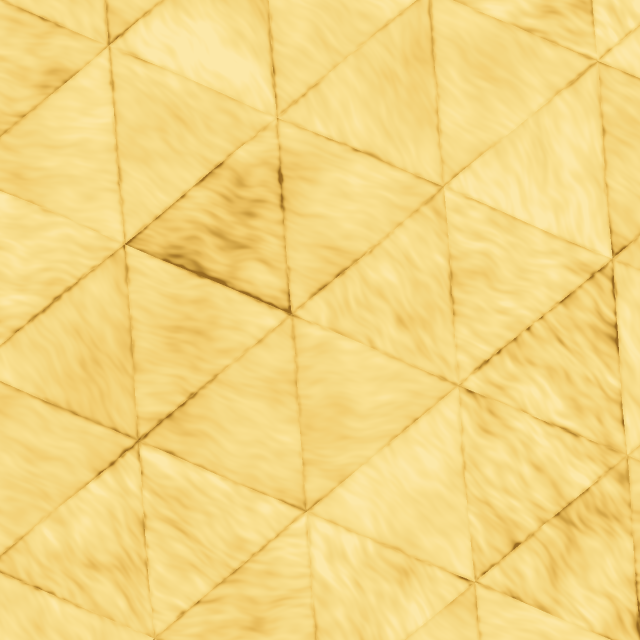
This texture is drawn by a Shadertoy shader. Its source:

```glsl
// Lattice of seams: two edge vectors and one vertex, in canvas units
const vec2 EDGE_A = vec2(0.2617, -0.1107);
const vec2 EDGE_B = vec2(0.0234, -0.3086);
const vec2 VERTEX = vec2(0.4557, 0.5091);
const vec3 PATCH_HEIGHT = vec3(0.2527, 0.275, 0.2524);

const float SEAM_WIDTH = 0.0036;
const float SEAM_FRAY = 0.004;
const float SEAM_DEPTH = 1.9;
const float FOLD_WIDTH = 0.012;
const float FOLD_DEPTH = 0.6;

const float FUR_ANGLE = -0.6;
const float FUR_ANGLE_SPREAD = 1.3;
const vec2 CLUMP_FREQ = vec2(10.0, 27.0);
const vec2 STRAND_FREQ = vec2(23.0, 74.0);
const vec2 HAIR_FREQ = vec2(38.0, 125.0);
const vec3 FUR_DEPTH = vec3(1.5, 1.5, 0.8);
const float CURL = 0.014;

const float BASE_TONE = 4.2;
const float PATCH_VARIATION = 1.2;
const float BROAD_VARIATION = 1.9;
const vec3 DEEP_PATCH = vec3(-1.0, -1.0, 1.0);
const float GLOSS_ROW = -2.0;
const int SAMPLES = 2;

// Golden fur from deepest shadow to highlight
const vec3 TONES[7] = vec3[7](
    vec3(0.60, 0.42, 0.13), vec3(0.80, 0.62, 0.25),
    vec3(0.91, 0.74, 0.36), vec3(0.95, 0.81, 0.45),
    vec3(0.96, 0.85, 0.52), vec3(0.98, 0.88, 0.57),
    vec3(0.99, 0.91, 0.66));

vec3 hash3(vec3 p) {
    p = fract(p * vec3(0.1031, 0.1030, 0.0973));
    p += dot(p, p.yxz + 33.33);
    return fract((p.xxy + p.yxx) * p.zyx);
}

vec2 gradientAt(vec2 cell) {
    float angle = 6.28318 * hash3(vec3(cell, 7.0)).x;
    return vec2(cos(angle), sin(angle));
}

float gradientNoise(vec2 p) {
    vec2 i = floor(p), f = fract(p);
    vec2 s = f * f * f * (f * (f * 6.0 - 15.0) + 10.0);
    vec2 e = vec2(1.0, 0.0);
    float low = mix(dot(gradientAt(i), f),
                    dot(gradientAt(i + e), f - e), s.x);
    float high = mix(dot(gradientAt(i + e.yx), f - e.yx),
                     dot(gradientAt(i + 1.0), f - 1.0), s.x);
    return mix(low, high, s.y);
}

vec3 toneColor(float tone) {
    float t = clamp(tone, 0.0, 5.999);
    int i = int(t);
    return mix(TONES[i], TONES[i + 1], fract(t));
}

// Short hair lying along one direction per patch, in three sizes
float furTone(vec2 p, vec3 seed) {
    float angle = FUR_ANGLE + FUR_ANGLE_SPREAD * (seed.x - 0.5);
    vec2 along = vec2(cos(angle), sin(angle));
    vec2 q = vec2(dot(p, along), dot(p, vec2(-along.y, along.x)));
    q.y += CURL * gradientNoise(p * 16.0 + seed.xy * 40.0);
    q += seed.yz * 5.0;
    float ruffle = mix(0.75, 1.7, seed.y * seed.y);
    vec3 layers = vec3(gradientNoise(q * CLUMP_FREQ),
                       gradientNoise(q * STRAND_FREQ),
                       gradientNoise(q * HAIR_FREQ));
    return ruffle * dot(layers, FUR_DEPTH);
}

// Dark stitched lines with a soft fold on both sides
float seamShade(vec2 p, vec3 lattice) {
    float fray = SEAM_FRAY * gradientNoise(p * 65.0);
    vec3 dist = abs(fract(lattice + 0.5) - 0.5) * PATCH_HEIGHT;
    float shade = 0.0;
    for (int k = 0; k < 3; k++) {
        float wear = 0.8 + 1.1 * gradientNoise(p * 8.0 + float(k) * 19.0);
        float line = (dist[k] + fray) / SEAM_WIDTH;
        float fold = dist[k] / FOLD_WIDTH;
        shade = max(shade, wear * (SEAM_DEPTH * exp(-line * line)
                                 + FOLD_DEPTH * exp(-fold * fold)));
    }
    return shade;
}

vec3 furPatchwork(vec2 p) {
    vec2 bent = p + 0.004 * vec2(gradientNoise(p * 6.0), gradientNoise(p * 6.0 + 31.0));
    vec2 uv = inverse(mat2(EDGE_A, EDGE_B)) * (bent - VERTEX);
    vec3 lattice = vec3(uv, uv.x + uv.y);

    // Each lattice cell splits into two triangular patches
    vec2 cell = floor(uv), local = fract(uv);
    float upper = step(1.0, local.x + local.y);
    vec3 id = vec3(cell, upper);
    vec3 seed = hash3(id + vec3(23.0, 41.0, 11.0));

    // Broad light and patch-to-patch variation
    float tone = BASE_TONE + PATCH_VARIATION * (seed.z - 0.5);
    tone += BROAD_VARIATION * gradientNoise(p * 7.0 + seed.xy * 30.0);
    tone += 1.3 * (seed.x - 0.5) * (local.x - local.y);
    tone += furTone(p, seed);

    // One deep patch, and glossy patches alternating along one row
    if (id == DEEP_PATCH) tone -= 0.9 + 1.1 * local.y * local.y;
    if (cell.y == GLOSS_ROW && upper > 0.5 && mod(cell.x, 2.0) > 0.5)
        tone += 1.3 * smoothstep(0.35, 0.8, local.y);

    // Raised hair catches light just below the long seams
    float rim = (local.y * PATCH_HEIGHT.y - 0.012) / 0.007;
    tone += 0.45 * exp(-rim * rim);
    return toneColor(tone - seamShade(p, lattice));
}

void mainImage(out vec4 fragColor, in vec2 fragCoord) {
    vec3 color = vec3(0.0);
    for (int y = 0; y < SAMPLES; y++)
    for (int x = 0; x < SAMPLES; x++) {
        vec2 offset = (vec2(x, y) + 0.5) / float(SAMPLES) - 0.5;
        color += furPatchwork((fragCoord + offset) / iResolution.y);
    }
    fragColor = vec4(color / float(SAMPLES * SAMPLES), 1.0);
}
```
